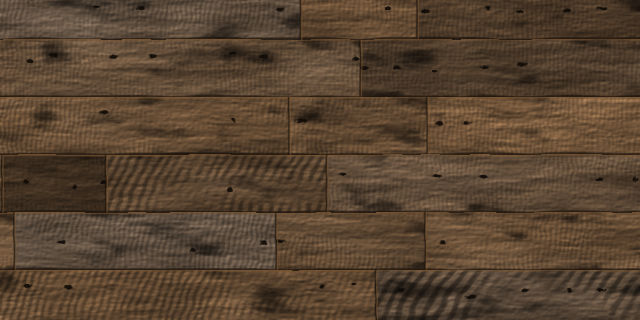
Write a Shadertoy shader that draws this texture.

```glsl
// Reclaimed barn-wood planks in six staggered rows, with saw marks, grain, stains and nail holes.
#define ROW_HEIGHT 0.1803
#define ROW_BASE 0.156
#define SEAM_WIDTH 0.0045
#define GRAIN 0.34
#define RELIEF 0.55
#define NAIL_SPACING 0.13
#define WARM_WOOD vec3(0.42, 0.315, 0.215)
#define GREY_WOOD vec3(0.40, 0.335, 0.275)
#define SEAM_LIGHT vec3(0.47, 0.33, 0.19)
#define SEAM_DARK vec3(0.11, 0.075, 0.045)

// Per row, bottom to top: butt joints, then tone, greyness and saw strength of each plank.
const vec3 JOINTS[6] = vec3[6](vec3(1.174, 9, 9), vec3(0.044, 0.862, 1.328),
    vec3(0.005, 0.33, 1.02), vec3(0.902, 1.334, 9), vec3(1.125, 9, 9), vec3(0.938, 1.302, 9));
const vec4 TONE[6] = vec4[6](vec4(0.90, 0.80, 1, 1), vec4(0.96, 0.92, 0.95, 0.97),
    vec4(0.9, 0.60, 0.79, 0.92), vec4(0.98, 0.97, 1.1, 1), vec4(0.97, 0.72, 1, 1), vec4(0.93, 0.97, 0.69, 1));
const vec4 GREYNESS[6] = vec4[6](vec4(0, 0.7, 0, 0), vec4(0, 1, 0.2, 0.15),
    vec4(0.2, 0.1, 0.15, 0.5), vec4(0.1, 0.1, 0, 0), vec4(0.4, 0.3, 0, 0), vec4(0.9, 0, 0.1, 0));
const vec4 SAW[6] = vec4[6](vec4(0.6, 1, 0, 0), vec4(0.1, 0.3, 0.2, 0.2),
    vec4(0.1, 0.1, 0.75, 0.1), vec4(0.2, 0.25, 0.1, 0), vec4(0.1, 0.1, 0, 0), vec4(0.2, 0.1, 0.1, 0));

float hash(vec2 p) {
    vec3 q = fract(p.xyx * 0.1031);
    q += dot(q, q.yzx + 33.33);
    return fract((q.x + q.y) * q.z);
}

float noise(vec2 p) {
    vec2 i = floor(p), f = fract(p);
    f = f * f * (3.0 - 2.0 * f);
    return mix(mix(hash(i), hash(i + vec2(1, 0)), f.x),
               mix(hash(i + vec2(0, 1)), hash(i + 1.0), f.x), f.y);
}

float fbm(vec2 p) {
    float sum = 0.0, amp = 0.5;
    for (int i = 0; i < 4; i++) {
        sum += amp * noise(p);
        p = p * 2.03 + 17.0;
        amp *= 0.5;
    }
    return sum;
}

// Rough surface height: long fibres plus crumbly pits.
float roughness(vec2 p) {
    return 0.55 * noise(p * vec2(34, 120)) + 0.45 * noise(p * vec2(95, 125) + 40.0);
}

// Dark elongated holes strung loosely along the plank.
float nailHoles(vec2 p, vec2 seed) {
    float hole = 0.0, cell = floor(p.x / NAIL_SPACING);
    for (float i = -1.0; i <= 1.0; i++) {
        vec2 key = vec2(cell + i, 0) + seed;
        vec2 center = vec2((cell + i + 0.2 + 0.6 * hash(key)) * NAIL_SPACING,
                           ROW_HEIGHT * (0.3 + 0.3 * hash(seed + 5.0) + 0.2 * hash(key + 9.0)));
        vec2 size = vec2(0.008 + 0.012 * hash(key + 21.0), 0.005 + 0.004 * hash(key + 33.0));
        float d = length((p - center) / size) + 0.7 * (noise(p * 150.0) - 0.5);
        hole = max(hole, (1.0 - smoothstep(0.5, 1.1, d)) * step(0.45, hash(key + 47.0)));
    }
    return hole;
}

void mainImage(out vec4 fragColor, in vec2 fragCoord) {
    vec2 p = fragCoord / iResolution.y;
    float px = 1.0 / iResolution.y;

    // Find the plank.
    float v = (p.y + 0.003 * (noise(vec2(p.x * 14.0, 3)) - 0.5) - ROW_BASE) / ROW_HEIGHT;
    int row = clamp(int(floor(v)) + 1, 0, 5);
    vec2 local = vec2(p.x, fract(v) * ROW_HEIGHT);
    vec3 toJoint = p.x + 0.003 * (noise(vec2(p.y * 30.0, 8)) - 0.5) - JOINTS[row];
    int plank = int(dot(step(0.0, toJoint), vec3(1)));
    vec2 seed = vec2(float(row) * 31.0, float(plank) * 17.0) + 11.0;
    vec2 q = local + seed;
    float tone = TONE[row][plank], saw = SAW[row][plank];

    // Base colour, weathered patches and wavy grain.
    float patches = fbm(q * vec2(4, 11));
    vec3 color = mix(WARM_WOOD, GREY_WOOD, clamp(GREYNESS[row][plank] + 0.6 * (patches - 0.5), 0.0, 1.0));
    float bend = 0.05 * fbm(q * vec2(3, 7));
    float grain = fbm((q + vec2(0, bend)) * vec2(7, 75));
    color *= tone * (1.0 + GRAIN * (grain - 0.47) * 2.0 + 0.5 * (patches - 0.47));

    // Slanted, slightly curved saw marks that fade in and out.
    float period = mix(0.014, 0.042, saw * saw);
    float arc = q.x - saw * (0.3 * local.y + 1.6 * local.y * local.y) + 0.012 * noise(q * vec2(20, 30));
    float cut = smoothstep(0.1, 1.0, 0.5 + 0.5 * sin(6.2832 * arc / period));
    color *= 1.0 - (0.1 + 0.4 * saw) * (cut - 0.4) * smoothstep(0.25, 0.65, fbm(q * vec2(5, 14) + 60.0));

    // Relief lit from the upper left.
    float slope = roughness(q) - roughness(q + vec2(-0.003, 0.004));
    color *= 1.0 + RELIEF * slope;

    // Stains and nail holes.
    float stain = smoothstep(0.54, 0.78, fbm(q * vec2(6, 17) + 90.0));
    color *= 1.0 - 0.55 * stain;
    color = mix(color, SEAM_DARK * 0.5, 0.9 * nailHoles(local, seed));

    // Lit upper edges, shadowed lower edges and butt joints.
    float wear = noise(vec2(p.x * 9.0, float(row) * 7.0));
    float top = ROW_HEIGHT - local.y;
    float lit = 1.0 - smoothstep(SEAM_WIDTH - px, SEAM_WIDTH + px, top);
    float shadeWidth = SEAM_WIDTH * (0.6 + 1.1 * wear);
    float shade = 1.0 - smoothstep(shadeWidth - px, shadeWidth + px, local.y);
    color = mix(color, SEAM_LIGHT, lit * (0.35 + 0.5 * wear));
    color = mix(color, SEAM_DARK, shade * 0.75);
    vec3 gap = abs(toJoint);
    float nearest = min(gap.x, min(gap.y, gap.z));
    float joint = 1.0 - smoothstep(0.5 * SEAM_WIDTH - px, 0.5 * SEAM_WIDTH + px, nearest);
    vec3 shifted = abs(toJoint - SEAM_WIDTH);
    float rim = 1.0 - smoothstep(0.0, SEAM_WIDTH, min(shifted.x, min(shifted.y, shifted.z)));
    color = mix(color, SEAM_LIGHT, 0.6 * rim);
    color = mix(color, SEAM_DARK, 0.75 * joint);
    fragColor = vec4(clamp(color, 0.0, 1.0), 1);
}
```
